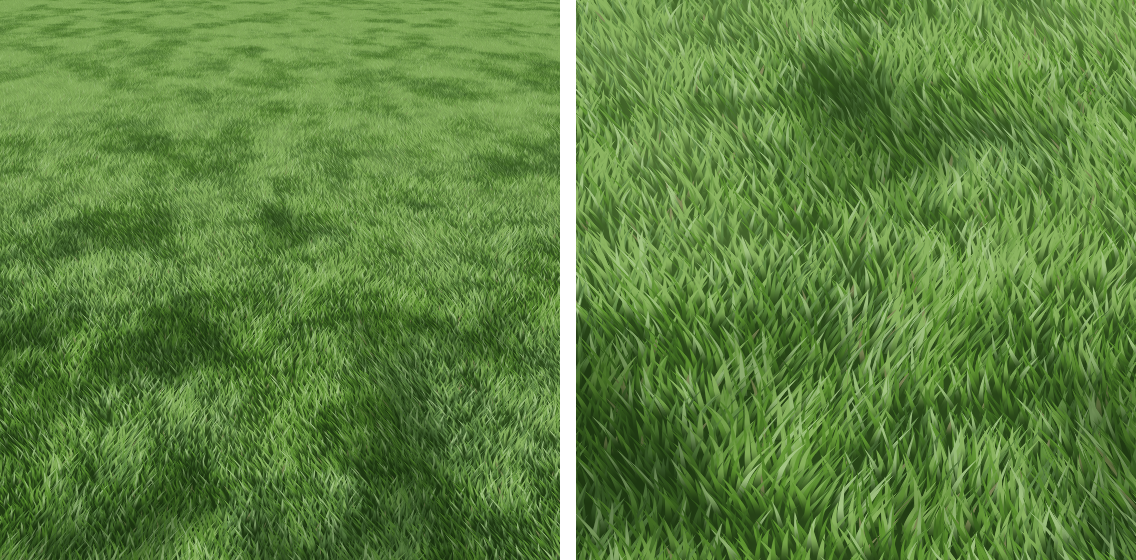
Left, the full canvas; right, a detail of the centre.
Reproduce this texture procedurally as a Shadertoy shader.

```glsl
const vec3 SHADOW = vec3(0.09, 0.18, 0.05);
const vec3 DEEP   = vec3(0.23, 0.40, 0.12);
const vec3 FRESH  = vec3(0.37, 0.58, 0.18);
const vec3 PALE   = vec3(0.55, 0.71, 0.38);
const vec3 GLINT  = vec3(0.68, 0.80, 0.57);
const vec3 STRAW  = vec3(0.52, 0.51, 0.36);
const vec3 MUTED_DEEP = vec3(0.27, 0.40, 0.21);
const vec3 MUTED_MID  = vec3(0.41, 0.57, 0.32);

const float HORIZON = 1.15;        // height of the vanishing line
const float ROW_DENSITY = 200.0;   // blade rows per e-fold of depth
const float BLADE_SPACING = 0.0075; // sizes below are relative to depth
const float BLADE_LENGTH = 0.037;
const float BLADE_WIDTH = 0.0023;
const float MAX_LEAN = 0.8;
const float CLUMP_FREQ = 20.0;
const float PATCH_FREQ = 4.5;
const float PATCH_CONTRAST = 1.1;
const float BLADE_CONTRAST = 0.85;
const int ROWS = 10;
const int REACH = 4;               // neighbour columns tested per row

float hash(vec2 p) {
    return fract(sin(dot(p, vec2(127.1, 311.7))) * 43758.5453);
}

float noise(vec2 p) {
    vec2 i = floor(p), f = fract(p);
    f = f * f * (3.0 - 2.0 * f);
    return mix(mix(hash(i), hash(i + vec2(1, 0)), f.x),
               mix(hash(i + vec2(0, 1)), hash(i + vec2(1, 1)), f.x), f.y);
}

float fbm(vec2 p) {
    float sum = 0.0, amp = 0.53;
    for (int i = 0; i < 4; i++) {
        sum += amp * noise(p);
        p = mat2(1.6, 1.2, -1.2, 1.6) * p + 7.3;
        amp *= 0.5;
    }
    return sum;
}

// Ramp from deep to pale green, pulled towards greyer greens by muted
vec3 bladeColor(float tone, float muted) {
    float low = smoothstep(-0.05, 0.45, tone);
    float high = smoothstep(0.4, 0.85, tone);
    vec3 vivid = mix(DEEP, FRESH, low);
    vec3 grey = mix(MUTED_DEEP, MUTED_MID, low);
    return mix(mix(vivid, grey, muted), PALE, high);
}

void mainImage(out vec4 fragColor, in vec2 fragCoord) {
    float pixel = 1.0 / iResolution.y;
    vec2 p = fragCoord * pixel;
    p.x -= 0.5 * iResolution.x * pixel;

    // Perspective ground plane with broad colour patches
    float depth = HORIZON - p.y;
    vec2 ground = vec2(p.x, 1.0) / depth;
    float patchTone = fbm(ground * PATCH_FREQ + 3.0) - 0.5;
    float patchMuted = fbm(ground * PATCH_FREQ * 1.4 + 41.0);
    float wind = fbm(ground * PATCH_FREQ + 77.0) - 0.55;
    float far = smoothstep(0.35, 1.0, p.y);
    float baseTone = 0.16 + 0.26 * p.y + 0.30 * far + PATCH_CONTRAST * patchTone;
    float hollow = smoothstep(0.02, -0.2, patchTone) * (1.0 - 0.6 * far);

    // Shaded thatch, filling up with light in the distance
    float thatchLight = clamp(0.12 + 0.28 * p.y + 0.45 * far + 0.4 * patchTone, 0.0, 0.85);
    vec3 soil = mix(SHADOW, bladeColor(baseTone, 0.4), thatchLight);
    vec3 color = soil;

    // Blades painted from the far rows to the near ones
    float firstRow = floor(-log(depth) * ROW_DENSITY);
    for (int i = 0; i < ROWS; i++) {
        float row = firstRow - float(i);
        float cell = BLADE_SPACING * exp(-row / ROW_DENSITY);
        float column = floor(p.x / cell);
        for (int j = -REACH; j <= REACH; j++) {
            vec2 id = vec2(column + float(j), row);
            float rnd = hash(id);
            float rndLean = hash(id + 17.3);
            float rndTone = hash(id + 51.9);

            float scale = exp(-(row + rnd) / ROW_DENSITY);
            vec2 root = vec2((id.x + hash(id + 83.1)) * cell, HORIZON - scale);
            float clump = noise(vec2(root.x, 1.0) / scale * CLUMP_FREQ);
            float len = BLADE_LENGTH * scale * (0.4 + 0.3 * rnd + 0.4 * clump);
            float t = (p.y - root.y) / len;
            if (t < 0.0 || t > 1.0) continue;

            // Curved, tapering blade
            float lean = 1.5 * (rndLean - 0.5) + 1.8 * wind + 0.7 * (clump - 0.5);
            lean = clamp(lean, -MAX_LEAN, MAX_LEAN);
            float bend = lean * len * t * (0.6 + 0.4 * t);
            float halfWidth = BLADE_WIDTH * scale * (0.6 + 0.6 * rndTone) * (1.0 - t * t);
            float edge = (halfWidth - abs(p.x - root.x - bend)) / pixel + 0.5;
            float cover = clamp(edge, 0.0, 1.0) * min(1.0, 2.0 * halfWidth / pixel);

            // Tone, with a few shiny and dry blades
            float tone = baseTone + BLADE_CONTRAST * (rndTone - 0.4) + 0.5 * (clump - 0.5);
            float muted = smoothstep(0.3, 0.7, patchMuted + 0.4 * (rndLean - 0.5));
            vec3 blade = bladeColor(tone, muted);
            blade = mix(blade, GLINT, 0.75 * step(0.92, rnd));
            blade = mix(blade, STRAW, 0.8 * step(rnd, 0.015));
            float lit = smoothstep(0.0, 0.62, t + 0.35 * (clump - 0.4));
            blade = mix(soil, blade, lit * (1.0 - 0.4 * hollow));
            color = mix(color, blade, cover);
        }
    }
    fragColor = vec4(color, 1.0);
}
```
